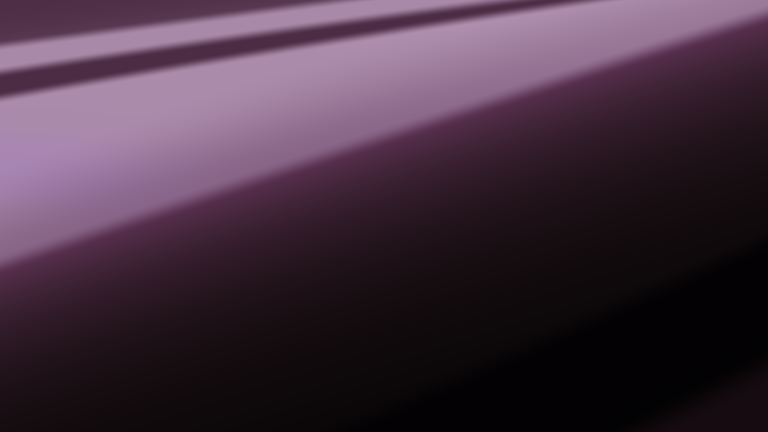
Write a WebGL 2 fragment shader that draws this background.

```glsl
#version 300 es
precision highp float;
// Soft glossy folds in mauve and near-black plum, rising to the right.
// Each fold is the area under a gently curved line; the layers are blended
// from top to bottom with smooth edges and shaded by depth below their line.
uniform vec2 u_resolution;
out vec4 fragColor;

// Signed depth below the curve y = start + slope * x + bend * x * x.
float depthBelow(vec2 uv, float start, float slope, float bend) {
    return start + uv.x * (slope + bend * uv.x) - uv.y;
}

// Soft coverage of the area below a curve.
float cover(float depth, float softness) {
    return smoothstep(-softness, softness, depth);
}

void main() {
    vec2 uv = gl_FragCoord.xy / u_resolution;

    float stripTop = depthBelow(uv, 0.894, 0.235, 0.0);
    float grooveTop = depthBelow(uv, 0.833, 0.275, -0.035);
    float bandTop = depthBelow(uv, 0.773, 0.320, -0.035);
    float bodyTop = depthBelow(uv, 0.387, 0.605, -0.024);
    float shadowTop = depthBelow(uv, -0.330, 0.730, 0.044);
    float floorTop = depthBelow(uv, -0.710, 0.910, 0.0);

    // Upper fold, thin bright strip and the dark groove under it
    vec3 plum = vec3(0.30, 0.17, 0.27);
    vec3 color = plum + vec3(0.06) * exp(-abs(stripTop) * 25.0);
    color = mix(color, vec3(0.66, 0.54, 0.66), cover(stripTop, 0.013));
    color = mix(color, plum, cover(grooveTop, 0.014));

    // Broad satin band: pale above, dimmer toward its lower edge
    float dimming = smoothstep(0.24, 0.0, -bodyTop);
    vec3 satin = mix(vec3(0.67, 0.545, 0.665), vec3(0.53, 0.395, 0.525), dimming);
    satin += vec3(0.07, 0.075, 0.07) * smoothstep(0.35, 1.0, uv.x);
    vec2 glowOffset = (uv - vec2(0.0, 0.61)) / vec2(0.22, 0.10);
    satin += vec3(-0.01, -0.02, 0.035) * exp(-dot(glowOffset, glowOffset));
    color = mix(color, satin, cover(bandTop, 0.014));

    // Dark body fading to black with depth
    float depth = max(bodyTop, 0.0);
    vec3 body = vec3(0.02, 0.016, 0.017)
              + vec3(0.34, 0.18, 0.31) * exp(-depth * vec3(4.4, 4.4, 5.0));
    color = mix(color, body, cover(bodyTop, 0.024));

    // Black crease and the faint fold in the lower right corner
    color = mix(color, vec3(0.010, 0.003, 0.015), cover(shadowTop, 0.035));
    vec3 floorColor = vec3(0.085, 0.045, 0.065) * smoothstep(-0.02, 0.10, floorTop);
    color = mix(color, floorColor, cover(floorTop, 0.025));

    fragColor = vec4(clamp(color, 0.0, 1.0), 1.0);
}
```
